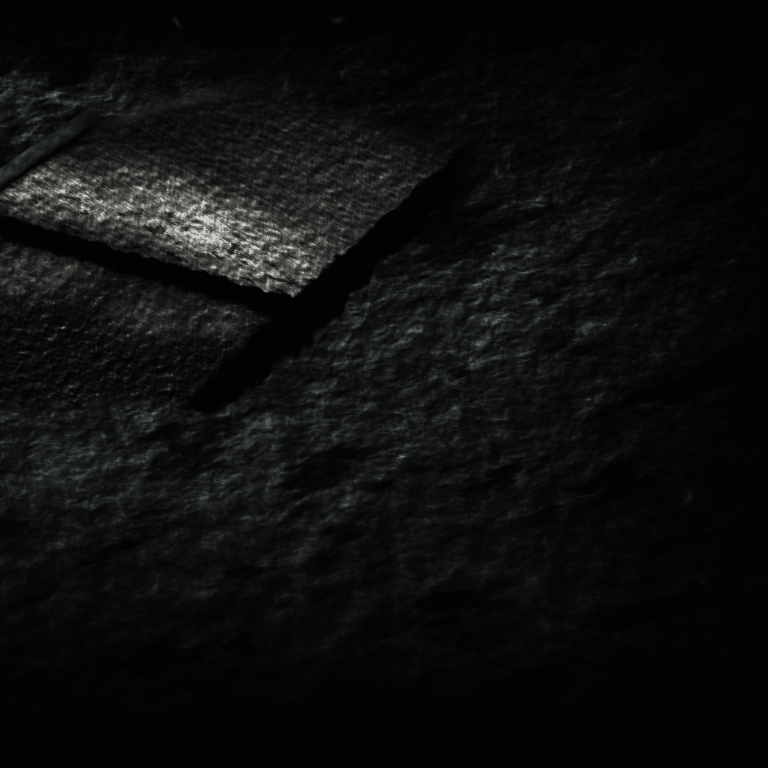
Reproduce this texture procedurally as a three.js fragment shader.

```glsl
varying vec2 vUv;

const vec3 EARTH_TINT = vec3(0.95, 1.02, 1.01);
const vec3 SLAB_TINT = vec3(1.01, 1.01, 0.96);
const vec3 BLACK_LEVEL = vec3(0.004, 0.006, 0.006);
const vec2 SLAB_LEFT = vec2(0.0, 0.720);
const vec2 SLAB_FRONT = vec2(0.382, 0.613);
const vec2 SLAB_RIGHT = vec2(0.602, 0.808);
const vec2 SLAB_BACK = vec2(0.300, 0.885);
const vec2 SLAB_NOTCH = vec2(0.125, 0.838);
const vec2 SLAB_SEAM = vec2(0.0, 0.753);
const float SLAB_SHEAR = 0.28;
const float SLAB_THICKNESS = 0.030;
const float EDGE = 0.002;
const float ROUGHNESS = 0.012;
const float SHADOW_ROUGHNESS = 0.045;
const float CLOD_CONTRAST = 2.3;
const float GRAIN_CONTRAST = 2.3;
const float GRIT_CONTRAST = 2.3;
const float MAT_CONTRAST = 4.2;

vec2 hash2(vec2 p) {
  vec3 q = fract(p.xyx * vec3(0.1031, 0.1030, 0.0973));
  q += dot(q, q.yzx + 33.33);
  return fract((q.xx + q.yz) * q.zy);
}

float corner(vec2 cell, vec2 offset) {
  return dot(hash2(cell) * 2.0 - 1.0, offset);
}

float gradientNoise(vec2 p) {
  vec2 i = floor(p), f = fract(p);
  vec2 u = f * f * f * (f * (f * 6.0 - 15.0) + 10.0);
  vec2 e = vec2(1.0, 0.0);
  return mix(mix(corner(i, f), corner(i + e.xy, f - e.xy), u.x),
             mix(corner(i + e.yx, f - e.yx), corner(i + e.xx, f - e.xx), u.x), u.y);
}

float fbm(vec2 p) {
  float sum = 0.0, gain = 0.6;
  for (int i = 0; i < 4; i++) {
    sum += gain * gradientNoise(p);
    p = mat2(1.6, 1.2, -1.2, 1.6) * p + 7.3;
    gain *= 0.62;
  }
  return sum;
}

// Light catching the upper left of the bumps
float relief(vec2 p) {
  return fbm(p) - fbm(p + vec2(-0.16, 0.30));
}

float fibres(vec2 p) {
  p += 0.8 * vec2(fbm(p * 0.8), fbm(p * 0.8 + 19.0));
  return pow(1.0 - min(abs(gradientNoise(p)) * 2.5, 1.0), 4.0) * smoothstep(-0.2, 0.25, gradientNoise(p * 0.9 + 31.0));
}

float blob(vec2 p, vec2 center, vec2 radius) {
  vec2 d = (p - center) / radius;
  return exp(-dot(d, d));
}

// Signed distance to a line, positive on its left
float side(vec2 p, vec2 a, vec2 b) {
  vec2 d = normalize(b - a);
  return d.x * (p.y - a.y) - d.y * (p.x - a.x);
}

float cover(float d, float soft) {
  return smoothstep(-soft, soft, d);
}

// Small flecks, one at a random spot of some cells
float flecks(vec2 p, float scale, float chance) {
  vec2 cell = floor(p * scale);
  vec2 r = hash2(cell + 3.0), s = hash2(cell + 41.0);
  vec2 q = fract(p * scale) - mix(vec2(0.25), vec2(0.75), r);
  float a = 6.2832 * s.x;
  q = mat2(cos(a), sin(a), -sin(a), cos(a)) * q;
  q.y += 1.5 * q.x * q.x + 0.08 * gradientNoise(p * scale * 6.0);
  return step(s.y, chance) * blob(q, vec2(0.0), vec2(0.10, 0.045));
}

float earth(vec2 p) {
  float light = 0.017 + 0.075 * blob(p, vec2(0.58, 0.62), vec2(0.17, 0.11))
    + 0.070 * blob(p, vec2(0.12, 0.41), vec2(0.26, 0.10))
    + 0.045 * blob(p, vec2(0.46, 0.45), vec2(0.26, 0.13))
    + 0.028 * blob(p, vec2(0.84, 0.66), vec2(0.20, 0.17))
    + 0.020 * blob(p, vec2(0.40, 0.24), vec2(0.45, 0.14))
    + 0.085 * blob(p, vec2(0.05, 0.86), vec2(0.25, 0.055));
  vec2 q = vec2(p.x + 0.3 * p.y, p.y * 1.6 - 0.3 * p.x);
  q += 0.025 * vec2(fbm(p * 9.0), fbm(p * 9.0 + 27.0));
  float focus = smoothstep(0.12, 0.55, p.y);
  float bumps = CLOD_CONTRAST * relief(q * 16.0) + 1.0 * fbm(q * 6.0 + 4.0)
    + GRAIN_CONTRAST * relief(q * 52.0) * mix(0.4, 1.0, focus);
  float crease = smoothstep(0.08, 0.24, fbm(vec2(p.x * 6.0, p.y * 18.0 - p.x * 5.0)));
  float fade = smoothstep(0.0, 0.28, p.y) * smoothstep(1.02, 0.84, p.y) * smoothstep(1.12, 0.65, p.x);
  return light * (exp(bumps) + 0.4 * fibres(q * 45.0) * focus) * (1.0 - 0.8 * crease) * fade;
}

float slabTop(vec2 p, float edgeDist) {
  vec2 q = vec2(p.x, p.y + SLAB_SHEAR * p.x);
  float light = 0.035 + 0.38 * blob(q, vec2(0.235, 0.788), vec2(0.11, 0.045))
    + 0.31 * blob(q, vec2(0.05, 0.768), vec2(0.13, 0.032))
    + 0.30 * blob(q, vec2(0.345, 0.755), vec2(0.09, 0.050))
    + 0.105 * blob(q, vec2(0.46, 0.865), vec2(0.16, 0.09));
  float grime = exp(0.9 * fbm(q * vec2(13.0, 22.0)) + GRIT_CONTRAST * relief(q * vec2(62.0, 82.0)));
  float pits = smoothstep(0.09, 0.26, fbm(q * vec2(34.0, 64.0) + 8.0)) * smoothstep(0.85, 0.74, q.y);
  float rim = 0.22 * smoothstep(0.010, 0.001, edgeDist) * smoothstep(0.0, 0.3, fbm(p * 70.0));
  return light * (grime * (1.0 - 0.7 * pits) + 0.8 * flecks(p, 17.0, 0.25)) + rim * (0.25 + light);
}

void main() {
  vec2 p = vUv;
  vec2 jitter = vec2(fbm(p * 36.0), fbm(p * 36.0 + 50.0));
  vec2 rough = p + ROUGHNESS * jitter;
  float front = side(rough, SLAB_LEFT, SLAB_FRONT);
  float right = side(rough, SLAB_FRONT, SLAB_RIGHT);
  float back = min(side(rough, SLAB_RIGHT, SLAB_BACK), side(rough, SLAB_BACK, SLAB_NOTCH));
  float seam = side(p + 0.2 * ROUGHNESS * jitter, SLAB_NOTCH, SLAB_SEAM);

  // Loose earth with scattered debris
  float tone = earth(p) + 0.10 * flecks(p, 15.0, 0.11) * smoothstep(0.1, 0.5, p.y);

  // Matted hollow below the slab
  vec2 ragged = p + SHADOW_ROUGHNESS * vec2(fbm(p * 17.0 + 5.0), fbm(p * 17.0 + 70.0));
  float hollow = cover(-front, EDGE) * cover(side(rough, vec2(0.24, 0.475), vec2(0.36, 0.60)), 0.012)
    * cover(ragged.y - 0.474, 0.012);
  float tuft = blob(p, vec2(0.04, 0.645), vec2(0.08, 0.032)) + blob(p, vec2(0.195, 0.590), vec2(0.05, 0.028))
    + blob(p, vec2(0.285, 0.582), vec2(0.035, 0.018));
  float mat = 0.036 * exp(MAT_CONTRAST * relief(p * vec2(64.0, 82.0)) + 1.2 * fbm(p * 14.0))
    + tuft * (0.10 * exp(3.0 * relief(p * 44.0)) + 0.16 * fibres(p * vec2(40.0, 66.0)));
  tone = mix(tone, mat, hollow);

  // Cast shadow and the dark cut faces
  float shade = min(side(ragged, vec2(0.30, 0.468), vec2(0.60, 0.735)), -right);
  shade = min(shade, side(rough, vec2(0.36, 0.60), vec2(0.24, 0.475)));
  float fall = cover(shade, 0.005) * cover(ragged.y - 0.470, 0.007) * smoothstep(0.66, 0.58, p.x);
  tone *= 1.0 - 0.96 * fall;
  float face = cover(front + SLAB_THICKNESS, 0.004) * cover(-front, EDGE) * cover(-right, EDGE + 0.03);
  face = max(face, cover(front + SLAB_THICKNESS, 0.004) * cover(-front, EDGE)) * smoothstep(0.42, 0.38, p.x);
  tone *= 1.0 - 0.95 * face;

  // Lit top, its back edge and the bar along its seam
  float top = min(min(front, right), seam);
  float topMask = cover(top, EDGE) * cover(back, 0.020);
  tone = mix(tone, slabTop(p, min(front, right)), topMask);
  float ridge = blob(vec2(side(rough, SLAB_BACK, SLAB_NOTCH), 0.0), vec2(0.0), vec2(0.008, 1.0));
  tone += 0.05 * ridge * smoothstep(0.12, 0.16, p.x) * smoothstep(0.34, 0.25, p.x);
  float barEnd = smoothstep(0.135, 0.115, p.x);
  float bar = cover(-seam, EDGE) * cover(seam + 0.023, EDGE) * barEnd;
  float barTone = (0.17 - 0.8 * p.x) * exp(1.5 * relief(p * 40.0));
  tone = mix(tone, max(barTone, 0.02), bar);
  tone *= 1.0 - 0.94 * barEnd * blob(vec2(seam, 0.0), vec2(0.0), vec2(0.006, 1.0));

  vec3 color = BLACK_LEVEL + max(tone, 0.0) * mix(EARTH_TINT, SLAB_TINT, max(topMask, hollow));
  gl_FragColor = vec4(min(color, 0.8), 1.0);
}
```
